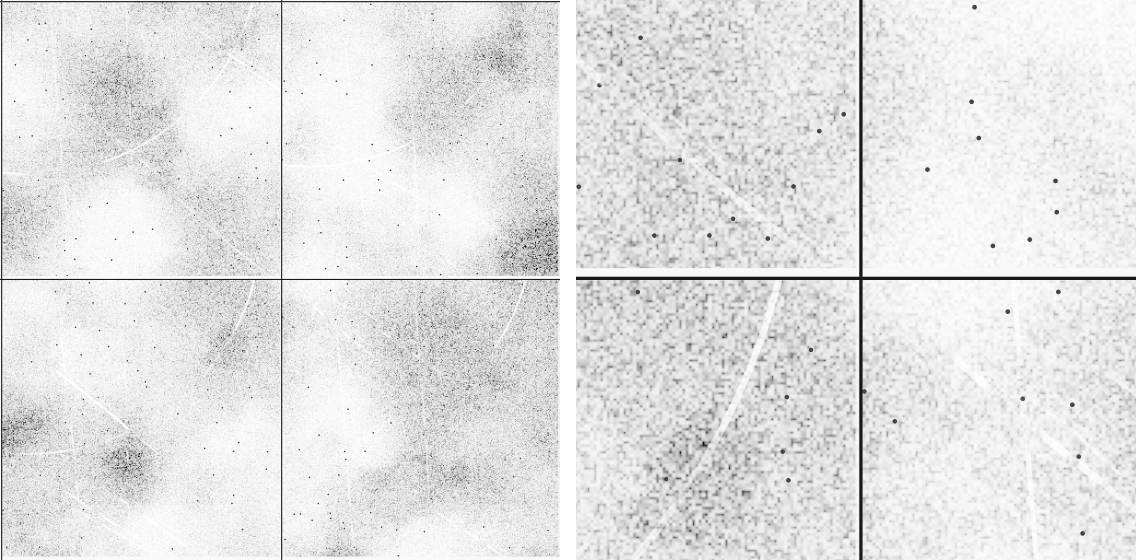
Left, the full canvas; right, a detail of the centre.
Write a Shadertoy shader that draws this texture.

```glsl
// Four worn pale tiles, two by two, edged by thin dark joints and light rims.
// Layered value noise sets how dense the fine grain is; looped hashed strokes
// and one arc per tile rub pale scratches through it. Units: canvas, y down.

const vec2 JOINT_START = vec2(0.00293, 0.00293); // first dark joints
const vec2 TILE_PITCH = vec2(0.5, 0.49609);
const vec2 RIM_WIDTH = vec2(0.0032, 0.0061);     // light edge before a joint
const float JOINT_HALF = 0.00098;
const float GRAIN_CELLS = 512.0;
const float CLOUD_CELLS = 5.0;
const float SPECK_CELLS = 64.0;
const float SPECK_CHANCE = 0.07;
const float DENSITY_LOW = 0.03;
const float DENSITY_HIGH = 0.235;
const float BLOTCH_DENSITY = 0.17;
const int DIAGONALS = 4;
const int UPRIGHTS = 2;
const vec3 PAPER = vec3(1.0);
const vec3 RIM_COLOR = vec3(0.975);
const vec3 INK = vec3(0.02);
const vec3 JOINT_COLOR = vec3(0.1, 0.095, 0.1);

float hash(vec2 cell) {
    uvec2 q = uvec2(ivec2(floor(cell)));
    uint h = (q.x * 1597334673u) ^ (q.y * 3812015801u);
    h = (h ^ (h >> 16)) * 2246822519u;
    h = (h ^ (h >> 13)) * 3266489917u;
    h ^= h >> 16;
    return float(h >> 8) / 16777216.0;
}

float valueNoise(vec2 p) {
    vec2 i = floor(p), f = fract(p);
    f = f * f * (3.0 - 2.0 * f);
    vec2 e = vec2(1.0, 0.0);
    return mix(mix(hash(i), hash(i + e.xy), f.x),
               mix(hash(i + e.yx), hash(i + e.xx), f.x), f.y);
}

float fbm(vec2 p) {
    float sum = 0.0, weight = 0.5;
    for (int i = 0; i < 5; i++) {
        sum += weight * valueNoise(p);
        p = mat2(1.6, 1.2, -1.2, 1.6) * p + 37.0;
        weight *= 0.5;
    }
    return sum / 0.96875;
}

// Antialiased coverage of a band around distance zero
float band(float d, float halfWidth, float pixel) {
    return clamp((halfWidth - abs(d)) / pixel + 0.5, 0.0, 1.0);
}

// Tapered, broken stroke
float scratch(vec2 p, vec2 start, float angle, float len, float halfWidth,
              float seed, float pixel) {
    vec2 dir = vec2(cos(angle), sin(angle));
    vec2 rel = p - start;
    float t = dot(rel, dir) / len;
    float d = dot(rel, vec2(-dir.y, dir.x));
    d += 0.006 * (valueNoise(vec2(t * 5.0, seed)) - 0.5);
    float ends = smoothstep(0.0, 0.06, t) * smoothstep(1.0, 0.5, t);
    float wear = smoothstep(0.1, 0.6, valueNoise(vec2(t * 22.0, seed + 5.0)));
    return band(d, halfWidth * (0.4 + 0.6 * ends), pixel) * ends * wear;
}

// All pale marks of one tile, in tile coordinates
float tileScratches(vec2 uv, float id, float pixel) {
    float mark = 0.0;
    for (int i = 0; i < DIAGONALS; i++) {
        float seed = id * 31.0 + float(i) * 7.0 + 3.0;
        vec2 start = vec2(hash(vec2(seed, 1.0)) * 0.75, hash(vec2(seed, 2.0)) * 0.85);
        float angle = 0.5 + 0.22 * hash(vec2(seed, 3.0));
        float len = 0.3 + 0.5 * hash(vec2(seed, 4.0));
        float strength = 0.3 + 0.65 * hash(vec2(seed, 5.0));
        float main = scratch(uv, start, angle, len, 0.0045, seed, pixel);
        float twin = scratch(uv, start + vec2(0.05, 0.01), angle + 0.02, len * 0.8,
                             0.002, seed + 2.0, pixel);
        mark = max(mark, strength * max(main, 0.7 * twin));
    }
    for (int i = 0; i < UPRIGHTS; i++) {
        float seed = id * 17.0 + float(i) * 5.0 + 211.0;
        float x = 0.16 + 0.27 * float(i) + 0.04 * hash(vec2(seed, 1.0));
        float angle = 1.5708 - 0.13 * hash(vec2(seed, 2.0));
        float strength = 0.45 + 0.4 * hash(vec2(seed, 3.0));
        mark = max(mark, strength * scratch(uv, vec2(x, -0.1), angle, 1.6, 0.003, seed, pixel));
    }
    // Wide sweeping arc
    float radius = 0.79 + 0.04 * hash(vec2(id, 91.0));
    float arc = band(length(uv - vec2(0.1, -0.2)) - radius, 0.004, pixel);
    float arcWear = smoothstep(0.25, 0.7, valueNoise(uv * 7.0 + id * 13.0));
    return max(mark, 0.75 * arc * arcWear);
}

void mainImage(out vec4 fragColor, in vec2 fragCoord) {
    vec2 p = fragCoord / iResolution.xy;
    p.y = 1.0 - p.y;
    float pixel = 1.0 / iResolution.y;
    vec2 tile = clamp(floor((p - JOINT_START) / TILE_PITCH), 0.0, 1.0);
    vec2 local = p - JOINT_START - tile * TILE_PITCH;
    float id = tile.x + 2.0 * tile.y + 1.0;

    // Cloudy wear controls the grain density
    float cloud = fbm(p * CLOUD_CELLS + 11.0);
    float blotch = smoothstep(0.54, 0.76, fbm(p * vec2(7.0, 9.0) + vec2(-3.0, 3.0) * p.yx + 60.0));
    float density = mix(DENSITY_LOW, DENSITY_HIGH, smoothstep(0.22, 0.82, cloud));
    density += BLOTCH_DENSITY * blotch * smoothstep(0.35, 0.6, cloud);
    float grain = -log(max(valueNoise(p * GRAIN_CELLS - 0.5), 0.002));
    float darkness = density * (0.3 + 0.7 * grain);

    // Sparse specks
    vec2 cell = floor(p * SPECK_CELLS);
    vec2 jitter = 0.2 + 0.6 * vec2(hash(cell + 300.0), hash(cell + 500.0));
    float speckDist = length(p - (cell + jitter) / SPECK_CELLS);
    float speck = band(speckDist, 0.0014, pixel) * step(hash(cell + 700.0), SPECK_CHANCE);
    darkness = max(darkness, 0.75 * speck);

    // Surface, scratches, then rims and joints
    vec3 color = mix(PAPER, INK, clamp(darkness, 0.0, 1.0));
    color = mix(color, PAPER, tileScratches(local / TILE_PITCH, id, pixel / TILE_PITCH.y));
    vec2 tileEnd = min(JOINT_START + (tile + 1.0) * TILE_PITCH, 1.0);
    if (tile.y > 0.5) tileEnd.y = 1.0;
    vec2 rim = clamp((p - tileEnd + RIM_WIDTH) / pixel + 0.5, 0.0, 1.0);
    vec2 outer = clamp(-local / pixel + 0.5, 0.0, 1.0);
    color = mix(color, RIM_COLOR, max(max(0.8 * rim.x, rim.y), max(outer.x, outer.y)));
    vec2 nextGap = local - TILE_PITCH * (1.0 - tile);
    float joint = max(band(local.x, JOINT_HALF, pixel), band(local.y, JOINT_HALF, pixel));
    if (tile.x < 0.5) joint = max(joint, band(nextGap.x, JOINT_HALF, pixel));
    if (tile.y < 0.5) joint = max(joint, band(nextGap.y, JOINT_HALF, pixel));
    fragColor = vec4(mix(color, JOINT_COLOR, joint), 1.0);
}
```
